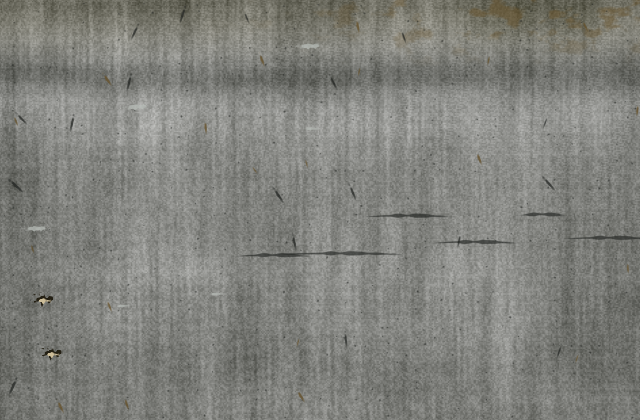
Give the GLSL for this texture, as a Shadertoy shader.

```glsl
const vec3 CONCRETE = vec3(0.512, 0.516, 0.500);
const vec3 OCHRE = vec3(0.40, 0.32, 0.17);
const vec3 SOOT = vec3(0.13, 0.14, 0.13);
const vec3 PAINT = vec3(0.72, 0.74, 0.72);
const vec3 CREAM = vec3(0.80, 0.74, 0.60);

float hash(vec2 p) {
    return fract(sin(dot(p, vec2(127.1, 311.7))) * 43758.5453);
}

float noise(vec2 p) {
    vec2 i = floor(p), f = fract(p);
    f = f * f * (3.0 - 2.0 * f);
    return mix(mix(hash(i), hash(i + vec2(1, 0)), f.x),
               mix(hash(i + vec2(0, 1)), hash(i + vec2(1, 1)), f.x), f.y);
}

float fbm(vec2 p) {
    float sum = 0.0, amp = 0.5;
    for (int i = 0; i < 5; i++) {
        sum += amp * noise(p);
        p = p * 2.03 + 17.3;
        amp *= 0.5;
    }
    return sum;
}

// Noise centred on zero
float signedNoise(vec2 p) { return noise(p) - 0.5; }

// Soft bump around a centre
float bump(float x, float centre, float width) {
    float d = (x - centre) / width;
    return exp(-d * d);
}

// Ragged ellipse mask; q is relative to its centre
float blob(vec2 q, vec2 radius, float ragged, float soft) {
    float edge = 1.0 + ragged * signedNoise(q * 170.0 + 40.0);
    float d = (length(q / radius) - edge) * min(radius.x, radius.y);
    return 1.0 - smoothstep(-soft, soft, d);
}

// One random, tilted fleck in some cells of a grid
float flecks(vec2 p, float cells, float chance, vec2 radius, float tilt, float seed, float soft) {
    vec2 id = floor(p * cells);
    vec2 centre = 0.25 + 0.5 * vec2(hash(id + seed), hash(id + seed + 5.7));
    vec2 q = (fract(p * cells) - centre) / cells;
    float a = tilt * (hash(id + seed + 9.1) - 0.35);
    q = mat2(cos(a), -sin(a), sin(a), cos(a)) * q;
    float size = mix(0.45, 1.1, hash(id + seed + 13.9));
    return step(hash(id + seed + 21.3), chance) * blob(q, radius * size, 0.9, soft);
}

// Horizontal scrape that tapers at both ends
float scrape(vec2 q, float halfLength, float thickness, float soft) {
    float t = q.x / halfLength;
    float w = thickness * max(1.0 - t * t, 0.0) * (0.4 + noise(vec2(q.x * 45.0, 3.0)));
    float line = 1.0 - smoothstep(w - soft, w + soft, abs(q.y + 0.004 * t * t));
    return line * smoothstep(1.0, 0.6, abs(t));
}

// Broad light and dark bands across the wall
float wallBands(vec2 p) {
    float y = p.y + 0.05 * (fbm(p * vec2(2.5, 4.0)) - 0.5);
    float light = 0.07 * bump(y, 0.73, 0.07) + 0.025 * bump(y, 0.35, 0.03)
                + 0.05 * bump(y, 0.90, 0.035);
    float dark = 0.09 * bump(y, 0.815, 0.035) + 0.035 * bump(y, 0.13, 0.06)
               + 0.06 * bump(y, 1.0, 0.04);
    float patches = 0.05 * bump(p.x, 1.15, 0.28) * bump(y, 0.70, 0.12)
                  + 0.04 * bump(p.x, 0.72, 0.08) * bump(y, 0.66, 0.12);
    return light - dark + patches;
}

// Woven vertical streaks, thin horizontal lines and fine grain
float wallTexture(vec2 p) {
    float streaks = 0.10 * signedNoise(p * vec2(120.0, 7.0))
                  + 0.07 * signedNoise(p * vec2(38.0, 3.0) + 9.0);
    float lines = 0.035 * signedNoise(p * vec2(3.0, 90.0) + 31.0);
    float grain = 0.13 * signedNoise(p * 310.0) + 0.07 * signedNoise(p * vec2(230.0, 110.0) + 7.0);
    float patchy = 0.5 + fbm(p * 3.0 + 50.0);
    return streaks * patchy + lines + grain;
}

void mainImage(out vec4 fragColor, in vec2 fragCoord) {
    vec2 p = fragCoord / iResolution.y;
    float aspect = iResolution.x / iResolution.y;
    float soft = 0.8 / iResolution.y;

    // Base tone with darker sides
    float tone = wallBands(p) + wallTexture(p) + 0.18 * (fbm(p * 5.0) - 0.48);
    tone -= 0.045 * pow(abs(2.0 * p.x / aspect - 1.0), 4.0);
    vec3 color = CONCRETE + tone * vec3(1.0, 0.99, 1.02);

    // Warm and sooty stains along the top
    float top = smoothstep(0.82, 0.97, p.y);
    float stain = bump(p.x, 1.27, 0.16) * bump(p.y, 0.95, 0.07);
    color -= 0.13 * stain * fbm(p * 14.0) * vec3(0.9, 0.9, 1.1);
    color -= top * vec3(0.0, 0.008, 0.035);
    float rust = smoothstep(0.52, 0.72, fbm(p * vec2(22.0, 34.0) + 3.0));
    color = mix(color, OCHRE, 0.55 * rust * top * smoothstep(0.4, 1.2, p.x));

    // Pores, dark flecks, ochre flecks and paint chips
    color = mix(color, SOOT, 0.60 * flecks(p, 48.0, 0.14, vec2(0.0022, 0.0018), 3.0, 1.0, soft));
    color = mix(color, SOOT, 0.75 * flecks(p, 8.0, 0.16, vec2(0.003, 0.015), 1.3, 4.0, soft));
    color = mix(color, OCHRE, 0.80 * flecks(p, 9.0, 0.14, vec2(0.003, 0.011), 1.0, 8.0, soft));
    color = mix(color, PAINT, 0.75 * flecks(p, 5.0, 0.10, vec2(0.024, 0.006), 0.1, 12.0, soft));

    // Long scrapes across the middle
    for (float i = 0.0; i < 6.0; i++) {
        vec2 centre = vec2(0.65 + 0.16 * i, 0.39 + 0.11 * pow(hash(vec2(i, 2.0)), 2.0));
        float halfLength = mix(0.05, 0.17, hash(vec2(i, 6.0)));
        color = mix(color, SOOT, 0.65 * scrape(p - centre, halfLength, 0.0045, soft));
    }

    // Broken holes with pale cores at the left
    for (float i = 0.0; i < 2.0; i++) {
        vec2 q = p - vec2(0.10 + 0.02 * i, 0.287 - 0.128 * i);
        color = mix(color, SOOT * vec3(1.1, 0.9, 0.6), blob(q, vec2(0.018, 0.010), 1.5, soft));
        color = mix(color, CREAM, blob(q + vec2(-0.003, 0.003), vec2(0.010, 0.005), 1.8, soft));
    }

    fragColor = vec4(clamp(color, 0.0, 1.0), 1.0);
}
```
